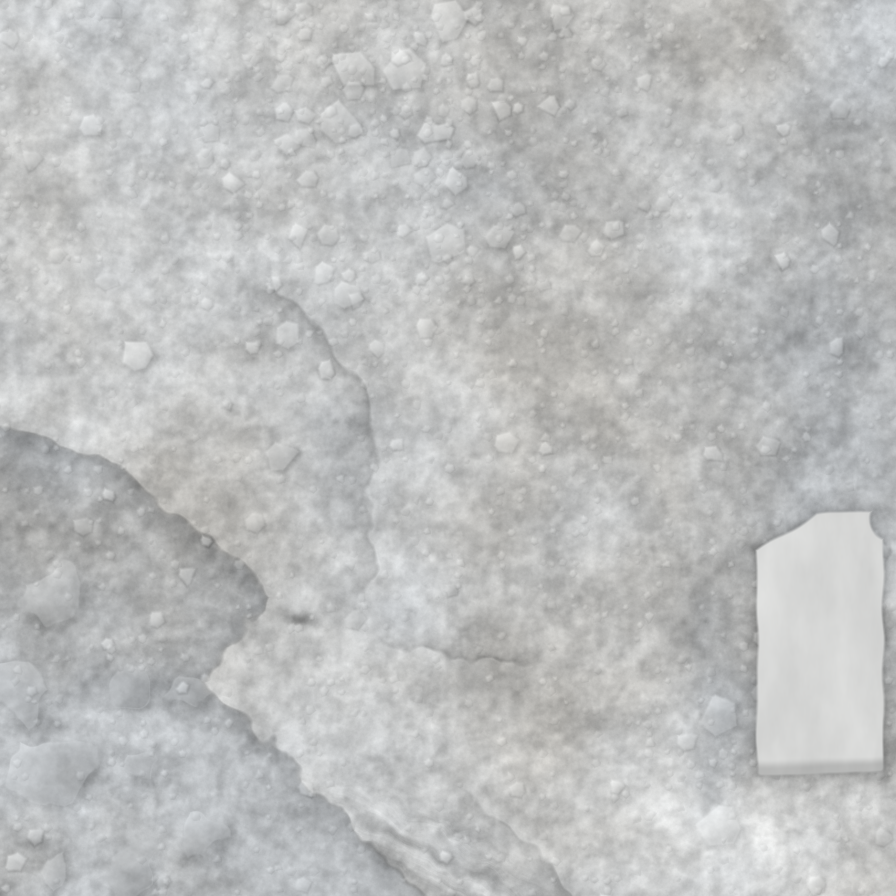
Reproduce this texture procedurally as a three.js fragment shader.

```glsl
// Pale weathered rock ground with eroded ledges, scattered rubble and one cut slab.
#define BASE_TONE 0.752
#define BROAD_MOTTLE 0.20
#define MID_MOTTLE 0.22
#define GRAIN 0.20
#define RELIEF 0.13
#define EDGE 0.0022
#define LEDGE_SHADE 0.15
#define WARM vec3(1.008, 1.0, 0.978)
#define COOL vec3(0.985, 1.003, 1.018)
#define LIGHT_DIR vec2(-0.6, 0.8)

varying vec2 vUv;

float hash(vec2 p) {
  vec3 q = fract(vec3(p.xyx) * 0.1031);
  q += dot(q, q.yzx + 33.33);
  return fract((q.x + q.y) * q.z);
}

float noise(vec2 p) {
  vec2 i = floor(p), f = fract(p);
  f = f * f * (3.0 - 2.0 * f);
  return mix(mix(hash(i), hash(i + vec2(1, 0)), f.x),
             mix(hash(i + vec2(0, 1)), hash(i + vec2(1, 1)), f.x), f.y);
}

float fbm(vec2 p) {
  float sum = 0.0, amp = 0.5;
  for (int i = 0; i < 5; i++) {
    sum += amp * noise(p);
    p = mat2(0.8, 0.6, -0.6, 0.8) * p * 2.03 + 17.0;
    amp *= 0.5;
  }
  return sum;
}

float blob(vec2 p, vec2 center, vec2 radius) {
  vec2 q = (p - center) / radius;
  return exp(-dot(q, q));
}

// Convex stones on a jittered grid: x = cover, y = facet shade, z = cast shadow.
// cluster holds center and radius; density holds the base and cluster chance.
vec3 stones(vec2 p, float cells, vec2 density, vec3 cluster) {
  vec3 result = vec3(0.0);
  vec2 g = p * cells, home = floor(g);
  for (int k = 0; k < 9; k++) {
    vec2 id = home + vec2(mod(float(k), 3.0), floor(float(k) / 3.0)) - 1.0;
    vec2 seed = id + cells * 7.0;
    float chance = density.x + density.y * blob((id + 0.5) / cells, cluster.xy, cluster.zz);
    if (hash(seed + 3.7) > chance) continue;
    vec2 q = g - id - 0.28 - 0.44 * vec2(hash(seed), hash(seed + 51.3));
    float size = mix(0.2, 0.48, hash(seed + 9.1));
    float d = -1.0;
    for (int j = 0; j < 6; j++) {
      float side = hash(seed + float(j) * 13.7);
      float a = (float(j) + 0.6 * side) * 1.0472 + 6.0 * hash(seed + 5.2);
      d = max(d, dot(q, vec2(cos(a), sin(a))) - size * mix(0.62, 1.0, side));
    }
    float cover = 1.0 - smoothstep(-EDGE * cells, EDGE * cells, d);
    float shade = 0.10 * dot(q, LIGHT_DIR) / size + 0.08 * (hash(seed + 2.4) - 0.5);
    float away = clamp(0.35 - dot(q, LIGHT_DIR) / (length(q) + 0.01), 0.0, 1.0);
    result.xy = mix(result.xy, vec2(1.0, shade), cover);
    result.z = max(result.z, away * (1.0 - smoothstep(0.0, 0.17, d)));
  }
  return result;
}

float placeStones(float tone, vec3 s, float lift, float amount) {
  tone -= 0.11 * s.z * (1.0 - s.x) * amount;
  return mix(tone, mix(tone, BASE_TONE, 0.5) + lift + s.y, s.x * amount);
}

// Dark on the positive side of an edge, fading out over the given width.
float dropShade(float d, float width) {
  return smoothstep(-EDGE, EDGE * 2.0, d) * exp(-max(d, 0.0) / width);
}

void main() {
  vec2 p = vUv;
  vec2 w = p + 0.05 * (vec2(fbm(p * 9.0), fbm(p * 9.0 + 40.0)) - 0.48)
             + 0.014 * (vec2(noise(p * 55.0), noise(p * 55.0 + 9.0)) - 0.5);

  // Ground mottling and fine raking relief
  float broad = fbm(p * 5.0 + 3.0) - 0.48;
  float mid = fbm(p * 21.0) - 0.48;
  float tone = BASE_TONE + BROAD_MOTTLE * broad + MID_MOTTLE * mid;
  tone += GRAIN * (fbm(p * 85.0) - 0.48);
  tone += RELIEF * (fbm(p * 60.0) - fbm((p + 0.005 * LIGHT_DIR) * 60.0));

  // Bluish stains and a chalky patch
  float stain = blob(w, vec2(0.91, 0.59), vec2(0.09, 0.19)) + blob(w, vec2(0.80, 0.22), vec2(0.04, 0.13))
              + 0.7 * blob(w, vec2(0.98, 0.85), vec2(0.08, 0.14)) + 0.5 * blob(w, vec2(0.55, 0.83), vec2(0.14, 0.09));
  tone -= 0.085 * stain * (0.6 + 2.0 * fbm(p * 14.0 + 8.0) - 0.6);
  tone += 0.13 * blob(w, vec2(0.80, 0.06), vec2(0.13, 0.07));

  // Hollow at lower left, below two ledges
  float upper = 0.53 - 0.35 * w.x - 0.9 * w.x * w.x - w.y;
  float lower = 0.47 - 0.92 * w.y + 1.6 * max(w.y - 0.25, 0.0) - w.x;
  float depth = min(upper, lower);
  float hollow = smoothstep(-EDGE, 0.012, depth);
  tone -= 0.055 * hollow + LEDGE_SHADE * dropShade(depth, 0.025);
  tone += 0.03 * blob(vec2(depth, 0.0), vec2(-0.03, 0.0), vec2(0.03));

  // Layered rock face along the bottom
  float face = smoothstep(0.0, 0.04, 0.62 - 0.9 * w.y - w.x) * (1.0 - hollow) * (1.0 - smoothstep(0.05, 0.17, w.y));
  float strata = fbm(vec2(dot(w, vec2(0.5, 0.86)) * 75.0, dot(w, vec2(0.86, -0.5)) * 9.0));
  tone += face * (0.30 * (strata - 0.5) - 0.065);
  tone -= 0.13 * dropShade(0.64 - 0.9 * w.y - w.x, 0.018) * (1.0 - smoothstep(0.08, 0.15, w.y));

  // Curved step in the middle and the short crack below it
  float arc = 0.425 - 1.58 * (w.y - 0.44) * (w.y - 0.44) - w.x;
  float arcSpan = smoothstep(0.31, 0.36, w.y) * (1.0 - smoothstep(0.66, 0.76, w.y));
  tone -= arcSpan * (0.09 * dropShade(arc, 0.045) + 0.07 * dropShade(arc, 0.007));
  float crack = w.y - 0.255 - 2.0 * (w.x - 0.56) * (w.x - 0.56);
  float crackSpan = smoothstep(0.37, 0.48, w.x) * (1.0 - smoothstep(0.57, 0.62, w.x));
  tone -= crackSpan * (0.10 * dropShade(crack, 0.03) + 0.09 * dropShade(crack, 0.006));
  tone -= 0.3 * blob(w, vec2(0.33, 0.32), vec2(0.016, 0.009));

  // Rubble, from boulders down to grit
  tone = placeStones(tone, stones(w, 10.5, vec2(0.0, 1.0), vec3(0.10, 0.18, 0.22)), -0.005, 0.8 * hollow);
  tone = placeStones(tone, stones(p, 17.0, vec2(0.015, 0.32), vec3(0.45, 0.77, 0.19)), 0.055, 0.85);
  tone = placeStones(tone, stones(p, 37.0, vec2(0.04, 0.42), vec3(0.47, 0.87, 0.20)), 0.055, 0.8);
  tone = placeStones(tone, stones(p, 85.0, vec2(0.12, 0.30), vec3(0.46, 0.86, 0.25)), 0.045, 0.65);

  // Cut slab with a chipped top and shaded rim
  vec2 s = p - vec2(0.915, 0.282) + 0.006 * (vec2(noise(p * 28.0), noise(p * 28.0 + 5.0)) - 0.5);
  vec2 box = abs(s) - vec2(0.067, 0.141);
  float slab = length(max(box, 0.0)) + min(max(box.x, box.y), 0.0) - 0.004;
  slab = max(slab, dot(s, vec2(-0.5, 0.866)) - 0.126);
  slab = max(slab, 0.02 - length(s - vec2(0.076, 0.137)));
  tone -= 0.20 * exp(-max(slab, 0.0) / 0.007) * (0.4 + 0.6 * noise(p * 30.0)) + 0.04 * exp(-max(slab, 0.0) / 0.03);
  float vein = fbm(vec2(p.x * 34.0, p.y * 12.0)) - 0.48;
  float slabTone = 0.845 + 0.10 * vein + 0.05 * mid - 0.13 * (1.0 - smoothstep(0.0, 0.012, s.y + 0.138));
  float slabCover = 1.0 - smoothstep(-EDGE, EDGE, slab);
  tone = mix(tone, slabTone, slabCover);

  // Warm dust against cool stone
  float coolness = clamp(0.4 + 1.8 * broad + 0.5 * stain + 0.4 * hollow, 0.0, 1.0);
  vec3 tint = mix(WARM, COOL, mix(coolness, 0.45, slabCover));
  gl_FragColor = vec4(clamp(tone, 0.0, 1.0) * tint, 1.0);
}
```
